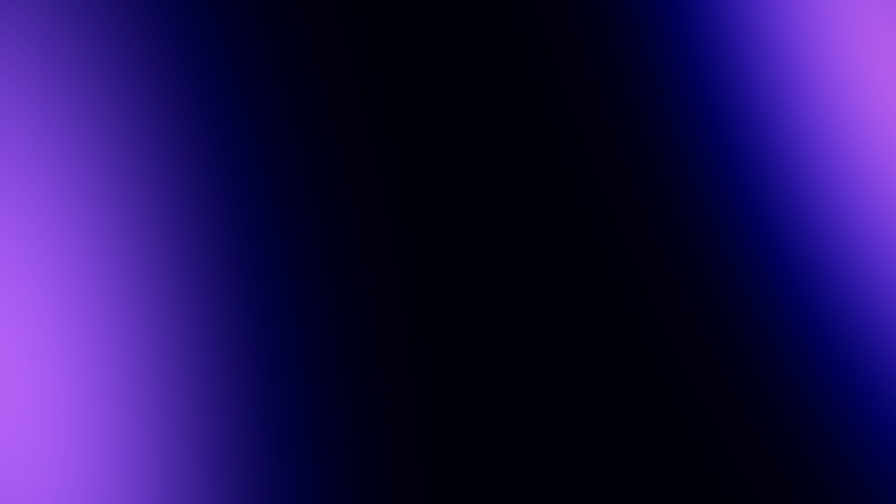
A WebGL 2 fragment shader for this background:

```glsl
#version 300 es
precision highp float;
// Two soft violet glows leaning in from the sides of a near-black navy field.

uniform vec2 u_resolution;
out vec4 fragColor;

const vec2 FRAME = vec2(16.0 / 9.0, 1.0);
const vec3 NIGHT = vec3(0.0, 0.0, 0.028);
const vec3 VIOLET = vec3(0.70, 0.38, 0.93);
const vec3 ORCHID = vec3(0.70, 0.36, 0.85);

// Distance from the centre of a tall ellipse whose axis leans left as it rises.
float leaningEllipse(vec2 p, vec2 centre, float lean, float stretch) {
    vec2 d = p - centre;
    return length(vec2(d.x + lean * d.y, d.y / stretch));
}

// Red and green end at the core radius; blue fades farther out as a halo.
vec3 glow(float r, vec3 tint, float core, float halo, float falloff) {
    float warm = 1.0 - smoothstep(0.0, core, r);
    float blue = exp(-pow(r / halo, falloff));
    return tint * vec3(warm, warm, blue);
}

void main() {
    vec2 p = gl_FragCoord.xy / u_resolution * FRAME;

    float left = leaningEllipse(p, vec2(-0.01, 0.25), 0.13, 2.3);
    float right = leaningEllipse(p, vec2(1.794, 0.838), 0.35, 2.35);

    vec3 color = NIGHT;
    color += glow(left, VIOLET, 0.61, 0.485, 2.5);
    color += glow(right, ORCHID, 0.435, 0.40, 3.0);

    // Faint blue spill beyond the right glow.
    color.b += 0.04 * exp(-pow(right / 0.75, 2.0));

    fragColor = vec4(clamp(color, 0.0, 1.0), 1.0);
}
```
